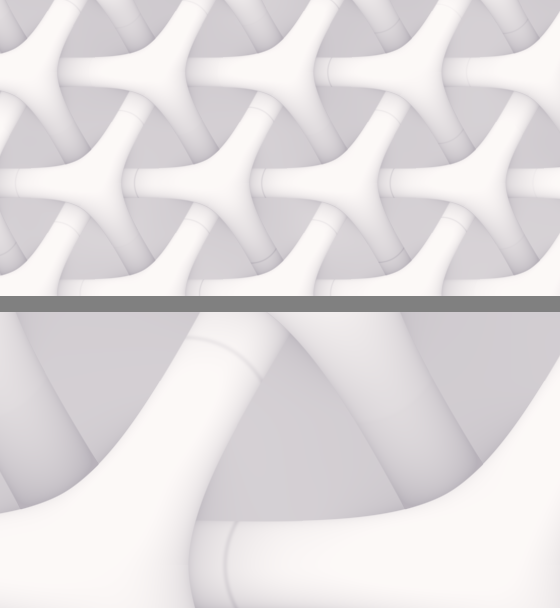
Top, the full canvas; bottom, a detail of the centre.
This pattern is drawn by a Shadertoy shader. Its source:

```glsl
float hash(vec2 p) {
    return fract(sin(dot(p, vec2(12.9898, 78.233))) * 43758.5453);
}

float noise(vec2 p) {
    vec2 i = floor(p), f = fract(p);
    f = f * f * (3.0 - 2.0 * f);
    return mix(mix(hash(i), hash(i + vec2(1, 0)), f.x),
               mix(hash(i + vec2(0, 1)), hash(i + vec2(1, 1)), f.x), f.y);
}

// Three-armed node: signed distance, plus position along (s) and across (t) the arm
float tripod(vec2 q, out float s, out float t, out vec2 normal, out vec2 arm) {
    vec2 e = vec2(1, 0);
    for (int k = 1; k < 3; k++) {
        float a = 2.0943951 * float(k);
        vec2 c = vec2(cos(a), sin(a));
        if (dot(q, c) > dot(q, e)) e = c;
    }
    vec2 side = vec2(-e.y, e.x);
    float u = dot(q, e), v = dot(q, side);
    side *= v < 0.0 ? -1.0 : 1.0;
    v = sqrt(v * v + 0.0015);
    arm = 0.5 * e + 0.866 * side;
    s = 0.5 * u + 0.866 * v;
    float d = 0.866 * u - 0.5 * v;
    float flare = 0.16 * exp(-6.0 * s);
    float width = 0.1 + flare + 0.025 * s * s;
    t = clamp(d / width, 0.0, 1.0);
    normal = normalize(0.866 * e - 0.5 * side + 6.0 * flare * arm);
    return d - width;
}

// Brightness of the rounded, seamed surface
float surfaceTone(vec2 q, vec2 id, float s, float t, vec2 normal, vec2 arm) {
    float tone = 1.03 - 0.46 * smoothstep(-0.05, 0.6, dot(q, vec2(0.5, -0.866)));
    tone -= 0.17 * smoothstep(0.25, 0.8, -q.x);
    tone -= 0.2 * smoothstep(0.5, 0.85, s);
    float facing = dot(normal, normalize(vec2(-0.6, 0.8)));
    tone -= t * t * (0.2 - 0.16 * facing) + 0.14 * pow(t, 10.0);

    float seed = hash(id + round(arm * 4.0));
    float seam = s - 0.53 - 0.16 * seed + 0.03 * t * t;
    tone -= 0.22 * seed * exp(-pow(seam / 0.007, 2.0));
    tone += 0.04 * (seed - 0.5) * smoothstep(-0.005, 0.005, seam);
    return tone + 0.05 * (noise(q * 5.0 + id * 7.0) - 0.5);
}

void mainImage(out vec4 fragColor, in vec2 fragCoord) {
    float px = 2.31 / iResolution.y;
    vec2 p = fragCoord * px - vec2(0.23, 0.015);
    vec2 skew = vec2(p.x - p.y / 1.732, p.y / 0.866);
    vec2 cell = round(skew);

    // Recessed wall
    float tone = 0.38 + 0.14 * noise(p * 1.7 + 4.0) - 0.025 * p.y;

    // Pass 0 lays down the arms, pass 1 puts the hubs over the arm tips
    for (int pass = 0; pass < 2; pass++)
    for (int j = -1; j <= 1; j++)
    for (int i = -1; i <= 1; i++) {
        vec2 id = cell + vec2(i, j);
        vec2 q = p - vec2(id.x + 0.5 * id.y, 0.866 * id.y);
        float s, t;
        vec2 normal, arm;
        float dist = tripod(q, s, t, normal, arm);
        float cover = smoothstep(px, -px, dist);
        if (pass == 0) {
            cover *= step(s, 0.9);
        } else {
            float r = length(q), gap = max(dist, 0.0);
            // Contact shadow under the hub
            float shadow = 0.2 * exp(-gap / 0.07) + 0.14 * exp(-gap / 0.012);
            tone -= shadow * smoothstep(0.5, 0.2, r);
            cover *= step(r, 0.5);
        }
        tone = mix(tone, surfaceTone(q, id, s, t, normal, arm), cover);
    }

    vec3 color = mix(vec3(0.72, 0.70, 0.73), vec3(0.99, 0.975, 0.97), clamp(tone, 0.0, 1.0));
    fragColor = vec4(color, 1.0);
}
```
